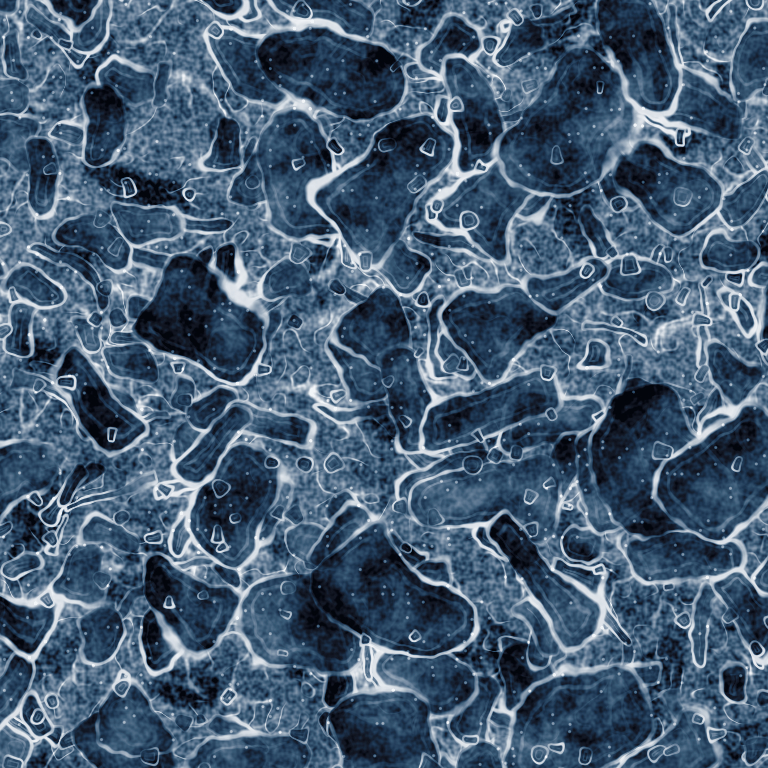
Write a Shadertoy shader that draws this texture.

```glsl
// Blue ice sheet: dark frozen pockets with frosty white rims, slivers, bubbles and fine grain.

const vec3 BLACK = vec3(0.01, 0.02, 0.05);
const vec3 INK   = vec3(0.07, 0.09, 0.14);
const vec3 NAVY  = vec3(0.11, 0.21, 0.32);
const vec3 STEEL = vec3(0.22, 0.35, 0.46);
const vec3 SLATE = vec3(0.38, 0.48, 0.58);
const vec3 MIST  = vec3(0.57, 0.64, 0.71);
const vec3 FROST = vec3(0.82, 0.85, 0.88);
const vec3 WHITE = vec3(0.95, 0.96, 0.97);

const float MATRIX_TONE = 0.35;   // brightness of the ice between pockets
const float POCKET_TONE = 0.19;   // brightness inside pockets
const float RIM_TONE    = 0.90;   // brightness of the rims
const float POCKET_OPACITY = 0.86;
const float GRAIN = 0.24;
const float PI = 3.14159;

vec3 hash3(vec2 p) {
    vec3 h = fract(p.xyx * vec3(0.1031, 0.1030, 0.0973));
    h += dot(h, h.yxz + 33.33);
    return fract((h.xxy + h.yzz) * h.zyx);
}

float cornerSlope(vec2 cell, vec2 offset) {
    float angle = 2.0 * PI * hash3(cell).x;
    return dot(vec2(cos(angle), sin(angle)), offset);
}

// Gradient noise, roughly -0.7 to 0.7
float noise(vec2 p) {
    vec2 i = floor(p), f = fract(p), e = vec2(0.0, 1.0);
    vec2 u = f * f * f * (f * (f * 6.0 - 15.0) + 10.0);
    return mix(mix(cornerSlope(i, f), cornerSlope(i + e.yx, f - e.yx), u.x),
               mix(cornerSlope(i + e.xy, f - e.xy), cornerSlope(i + 1.0, f - 1.0), u.x), u.y);
}

vec2 noise2(vec2 p) { return vec2(noise(p), noise(p + 71.3)); }

mat2 rotation(float a) { return mat2(cos(a), sin(a), -sin(a), cos(a)); }

float roundBox(vec2 p, vec2 halfSize, float radius) {
    vec2 q = abs(p) - halfSize + radius;
    return length(max(q, 0.0)) + min(max(q.x, q.y), 0.0) - radius;
}

float stroke(float d, float width) {
    return 1.0 - smoothstep(width * 0.3, width + 0.6 / iResolution.y, abs(d));
}

// Paints one grid of rounded, tapered pockets with worn bright rims
void paintPockets(inout float tone, vec2 p, float density, float seed, float chance,
                  vec2 slimness, float rim, float inner, float wear) {
    vec2 g = p * density + seed * 3.7;
    vec2 home = floor(g);
    float px = 1.0 / iResolution.y;
    for (int j = -1; j <= 1; j++)
    for (int i = -1; i <= 1; i++) {
        vec2 cell = home + vec2(i, j);
        vec3 a = hash3(cell + seed * 31.0);
        vec3 b = hash3(cell + seed * 31.0 + 157.0);
        if (a.z > chance) continue;

        // Random place, direction, bend and taper
        vec2 q = rotation(b.x * PI) * (g - cell - 0.5 - (a.xy - 0.5) * 0.7);
        float side = q.x / (length(q) + 0.02);
        float len = mix(0.28, 0.58, b.y);
        vec2 halfSize = len * vec2(1.0, mix(slimness.x, slimness.y, b.z));
        q.y += (fract(b.z * 57.0) - 0.5) * 0.7 * q.x * q.x;
        q.y *= 1.0 + (fract(a.z * 91.0) - 0.5) * 0.9 * clamp(q.x / len, -1.0, 1.0);
        float d = roundBox(q, halfSize, halfSize.y * mix(0.55, 1.0, a.x)) / density;

        // Dark filling, deepest beside the rim
        float inside = 1.0 - smoothstep(-px, px, d);
        float fill = inner + (b.x - 0.5) * 0.10 - 0.07 * exp(-abs(d) / (2.5 * rim));
        tone = mix(tone, fill, inside * POCKET_OPACITY);

        // Rim, its glow and a faint inner echo
        float strength = clamp(0.58 + 1.3 * wear + 0.22 * side, 0.12, 1.0);
        tone += 0.12 * strength * exp(-abs(d) / (1.4 * rim));
        tone += 0.16 * strength * stroke(d + 3.0 * rim, 0.5 * rim);
        tone = mix(tone, RIM_TONE, strength * stroke(d, rim * (0.75 + 0.9 * wear)));
    }
}

vec3 iceColor(float t) {
    vec3 c = mix(BLACK, INK, smoothstep(0.0, 0.09, t));
    c = mix(c, NAVY, clamp((t - 0.09) / 0.11, 0.0, 1.0));
    c = mix(c, STEEL, clamp((t - 0.20) / 0.13, 0.0, 1.0));
    c = mix(c, SLATE, clamp((t - 0.33) / 0.13, 0.0, 1.0));
    c = mix(c, MIST, clamp((t - 0.46) / 0.17, 0.0, 1.0));
    c = mix(c, FROST, clamp((t - 0.63) / 0.22, 0.0, 1.0));
    return mix(c, WHITE, clamp((t - 0.85) / 0.15, 0.0, 1.0));
}

void mainImage(out vec4 fragColor, in vec2 fragCoord) {
    vec2 uv = fragCoord / iResolution.y;

    // Wobble the sheet at three scales
    vec2 p = uv + 0.045 * noise2(uv * 5.0);
    p += 0.014 * noise2(uv * 17.0 + 9.0);
    p += 0.004 * noise2(uv * 60.0 + 23.0);

    float wear = 0.75 * noise(uv * 11.0 + 40.0) + 0.45 * noise(uv * 47.0 + 5.0);
    float grain = noise(uv * 85.0) + noise(uv * 180.0 + 3.0);
    float cloud = noise(p * 13.0 + 60.0) + 0.6 * noise(p * 31.0 + 15.0);

    // Cloudy matrix with black gaps
    float tone = MATRIX_TONE + 0.17 * cloud + GRAIN * grain;
    tone -= 0.22 * smoothstep(0.12, 0.3, noise(p * 10.0 + 33.0));

    // Frost filaments along noise contours
    for (float k = 0.0; k < 3.0; k++) {
        float freq = 8.0 * exp2(k);
        float contour = abs(noise(rotation(k) * p * freq + 17.0 * k));
        float broken = smoothstep(-0.15, 0.3, noise(uv * freq * 0.7 + 80.0 + k));
        tone += 0.34 * broken * (1.0 - smoothstep(0.0, 0.07, contour));
    }

    // Pockets from slivers to large cells
    float inner = POCKET_TONE + 0.30 * cloud + 0.35 * GRAIN * grain;
    paintPockets(tone, p, 10.0, 1.0, 0.65, vec2(0.10, 0.25), 0.0030, inner + 0.06, wear);
    paintPockets(tone, rotation(0.6) * p, 13.0, 2.0, 0.50, vec2(0.35, 0.90), 0.0036, inner + 0.03, wear);
    paintPockets(tone, rotation(1.1) * p, 8.0, 3.0, 0.62, vec2(0.30, 0.75), 0.0048, inner, wear);
    paintPockets(tone, rotation(0.3) * p, 5.6, 4.0, 0.72, vec2(0.32, 0.72), 0.0054, inner - 0.02, wear);

    // Small bubbles and bright specks
    paintPockets(tone, uv, 46.0, 5.0, 0.07, vec2(0.45, 1.0), 0.0018, inner + 0.05, wear);
    vec2 speckGrid = uv * 95.0;
    vec3 speck = hash3(floor(speckGrid) + 311.0);
    float dotDistance = length(fract(speckGrid) - 0.35 - 0.3 * speck.xy);
    tone += 0.35 * step(speck.z, 0.08) * (1.0 - smoothstep(0.08, 0.28, dotDistance));

    tone += 0.10 * GRAIN * grain;
    fragColor = vec4(iceColor(clamp(tone, 0.0, 1.0)), 1.0);
}
```
